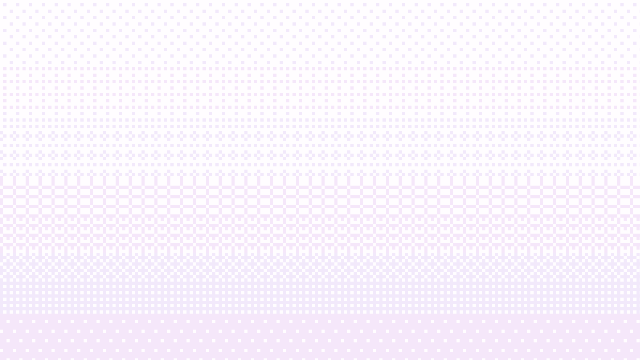
Write a Shadertoy shader that draws this background.

```glsl
const vec2 CELLS_PER_WIDTH = vec2(199.1, 200.0);
const int SAMPLES = 4;
const float FILTER_WIDTH = 0.6;
const vec3 PAPER = vec3(1.0, 0.994, 1.0);
const vec3 LILAC = vec3(0.949, 0.914, 0.984);
const vec3 ORCHID = vec3(0.961, 0.906, 0.980);

// True once per period, at the given offset
bool every(float value, float period, float offset) {
    return mod(value - offset + 0.25, period) < 0.5;
}

bool within(float value, float first, float end) {
    return value >= first && value < end;
}

// Staggered single dots on every second row
bool sparseDots(vec2 cell) {
    float shift = every(cell.y, 4.0, 1.0) ? 1.0 : 3.0;
    return every(cell.y, 2.0, 1.0) && every(cell.x, 4.0, shift);
}

// Dense rows alternating with sparse ones
bool dottedRows(vec2 cell) {
    bool dense = every(cell.y, 4.0, 1.0) || cell.y >= 37.0;
    return every(cell.y, 2.0, 1.0) && every(cell.x, dense ? 2.0 : 4.0, 1.0);
}

// Rings of four dots between plain dotted rows
bool flowers(vec2 cell) {
    bool sides = every(cell.y, 3.0, 0.0) && every(cell.x, 2.0, 1.0);
    bool tips = every(cell.y, 6.0, 1.0) || every(cell.y, 6.0, 5.0);
    return sides || (tips && every(cell.x, 4.0, 0.0));
}

// Grid with open crossings, optionally with dots in its windows
bool lattice(vec2 cell, float firstRail, float firstDot) {
    bool post = every(cell.x, 4.0, 0.0);
    bool rail = cell.y >= firstRail && every(cell.y, 3.0, 1.0);
    bool dot = cell.y >= firstDot && every(cell.y, 3.0, 2.0) && every(cell.x, 4.0, 2.0);
    return post != rail || dot;
}

// Checkerboard whose gaps close as the rows descend
bool diamonds(vec2 cell, float firstDense) {
    bool checker = every(cell.x + cell.y, 2.0, 1.0);
    float shift = every(cell.y, 4.0, 0.0) ? 0.0 : 2.0;
    float period = cell.y >= firstDense ? 2.0 : 4.0;
    return checker || (every(cell.y, 2.0, 0.0) && every(cell.x, period, shift));
}

// Solid tint pierced by staggered holes
bool piercedTint(vec2 cell) {
    float shift = every(cell.y, 6.0, 4.0) ? 2.0 : 0.0;
    return !(every(cell.y, 3.0, 1.0) && every(cell.x, 4.0, shift));
}

// Bands from the top edge downward
bool isInked(vec2 cell) {
    if (cell.y < 21.0) return sparseDots(cell);
    if (cell.y < 40.0) return dottedRows(cell);
    if (cell.y < 55.0) return flowers(cell);
    if (cell.y < 79.0) return lattice(cell, 58.0, 68.0);
    if (cell.y < 98.0) return diamonds(cell, 88.0);
    return piercedTint(cell);
}

vec3 inkColor(float row) {
    bool warm = within(row, 21.0, 34.0) || within(row, 55.0, 79.0) || row >= 98.0;
    return warm ? ORCHID : LILAC;
}

vec3 patternColor(vec2 point) {
    vec2 cell = floor(point);
    return isInked(cell) ? inkColor(cell.y) : PAPER;
}

void mainImage(out vec4 fragColor, in vec2 fragCoord) {
    // Average subsamples to smooth cell edges
    vec3 total = vec3(0.0);
    for (int j = 0; j < SAMPLES; j++) {
        for (int i = 0; i < SAMPLES; i++) {
            vec2 offset = (vec2(i, j) + 0.5) / float(SAMPLES) - 0.5;
            vec2 position = fragCoord + offset * FILTER_WIDTH;
            vec2 fromTop = vec2(position.x, iResolution.y - position.y);
            total += patternColor(fromTop * CELLS_PER_WIDTH / iResolution.x);
        }
    }
    fragColor = vec4(total / float(SAMPLES * SAMPLES), 1.0);
}
```
